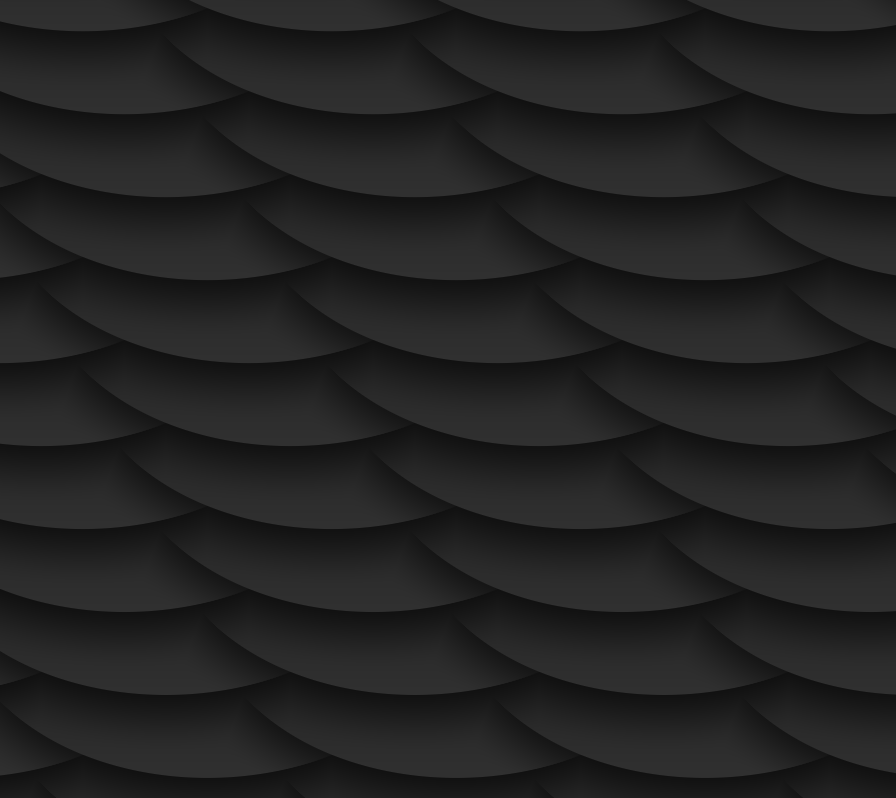
Reproduce this pattern procedurally as a Shadertoy shader.

```glsl
// Approximate signed distance to a scale's elliptical outline
float scaleDistance(vec2 q) {
    vec2 radii = vec2(1.0, 0.694);
    float k = length(q / radii);
    return k * (k - 1.0) / max(length(q / (radii * radii)), 1e-3);
}

void mainImage(out vec4 fragColor, in vec2 fragCoord) {
    // One unit is the horizontal period; y runs down from the top edge
    float pixel = 3.6 / iResolution.x;
    vec2 p = vec2(fragCoord.x, iResolution.y - fragCoord.y) * pixel;

    float nearestRow = ceil((p.y - 0.459) * 3.0);
    float tone = 0.15;
    float light = 1.0;

    // Paint back to front: lower rows first, then left to right
    for (int i = 1; i >= -1; i--) {
        float row = nearestRow + float(i);
        vec2 rowBottom = vec2(0.5 + row / 6.0, 0.459 + row / 3.0);
        float firstColumn = floor(p.x - rowBottom.x);

        for (int j = 0; j < 3; j++) {
            vec2 bottom = rowBottom + vec2(firstColumn + float(j), 0.0);
            vec2 q = p - bottom + vec2(0.0, 0.694);

            // Soft shadow, dropped below the scale
            float shadowDistance = scaleDistance(q - vec2(0.0, 0.1));
            light = min(light, mix(0.3, 1.0, smoothstep(-0.2, 0.14, shadowDistance)));

            // Scale face, brightest at its lower rim
            float cover = clamp(0.5 - scaleDistance(q) / pixel, 0.0, 1.0);
            float height = clamp((bottom.y - p.y) * 3.0, 0.0, 1.3);
            tone = mix(tone, mix(0.19, 0.15, height), cover);
            light = mix(light, 1.0, cover);
        }
    }

    fragColor = vec4(vec3(tone * light), 1.0);
}
```
